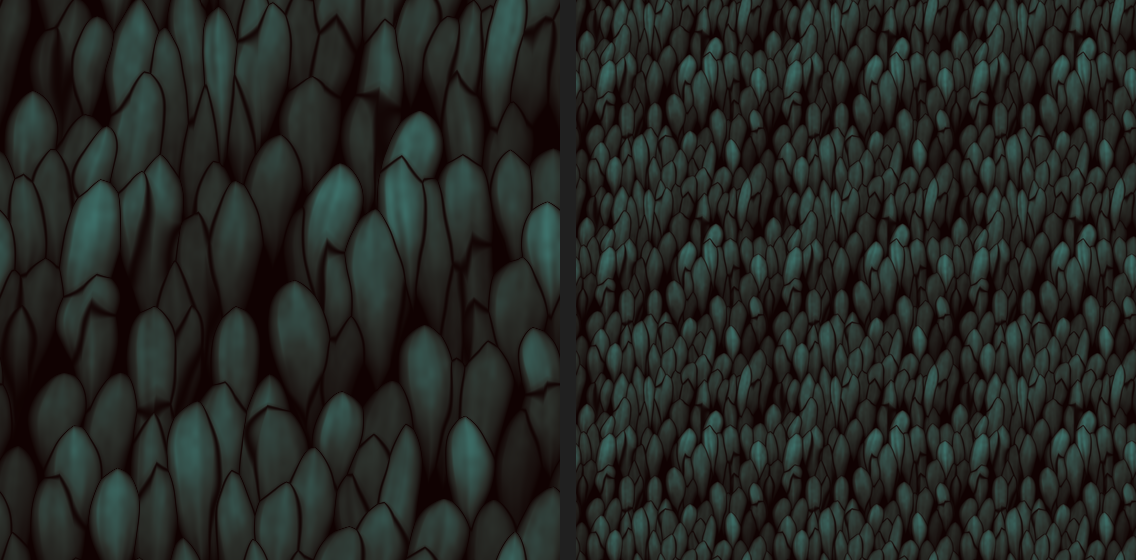
Left: one tile. Right: repeated 3 by 3.
Reproduce this texture procedurally as a three.js fragment shader.

```glsl
// Overlapping teal scales with pointed tips and long tapering tails over a dark ground.
// Each jittered grid cell holds one scale as a height field; the highest one wins,
// and the gap to the second highest draws the dark crease. All lattices wrap.

varying vec2 vUv;

const vec2 GRID = vec2(10.0, 10.0);       // scales across and up (rows must be even)
const vec2 HALF_WIDTH = vec2(0.040, 0.061); // narrowest and widest scale
const vec2 LENGTH = vec2(0.20, 0.37);     // shortest and longest scale
const vec2 LEVEL = vec2(0.38, 1.0);       // deepest and most raised scale
const float EDGE_SOFTNESS = 0.016;        // roundness of the rims
const float TAIL_FADE = 0.66;             // how far tails sink
const float CREASE = 0.085;               // height gap that counts as a crease
const float WARP = 0.013;                 // irregularity of the outlines
const float GAIN = 1.13;

const vec3 SHADOW = vec3(0.063, 0.008, 0.006);
const vec3 STONE = vec3(0.172, 0.192, 0.172);
const vec3 CREST = vec3(0.235, 0.425, 0.400);

float hash(vec2 p) {
  return fract(sin(dot(p, vec2(127.1, 311.7))) * 43758.5453);
}

// Value noise that wraps after a whole number of cells
float noise(vec2 p, vec2 period) {
  vec2 cell = floor(p);
  vec2 f = p - cell;
  f = f * f * (3.0 - 2.0 * f);
  vec2 lo = mod(cell, period);
  vec2 hi = mod(cell + 1.0, period);
  return mix(mix(hash(lo), hash(vec2(hi.x, lo.y)), f.x),
             mix(hash(vec2(lo.x, hi.y)), hash(hi), f.x), f.y);
}

float tiledNoise(vec2 uv, vec2 cells) {
  return noise(uv * cells, cells);
}

// Half width along a scale, t = 0 at the tip and 1 at the tail; peaks at 1 for t = 1/3
float profile(float t) {
  return pow(t, 0.65) * pow(1.0 - t, 1.3) / 0.289;
}

// Height of one scale; offset runs from its tip to the point.
// Also returns the position on the scale: x from -1 to 1, y from tip to tail.
float scaleHeight(vec2 offset, vec2 id, out vec2 local) {
  float len = mix(LENGTH.x, LENGTH.y, hash(id + 3.7));
  float width = mix(HALF_WIDTH.x, HALF_WIDTH.y, hash(id + 8.3));
  float level = mix(LEVEL.x, LEVEL.y, hash(id + 15.1));
  float lean = (hash(id + 21.9) - 0.35) * 0.055;
  float t = clamp(-offset.y / len, 0.0001, 0.9999);
  float x = offset.x + lean * smoothstep(0.0, 0.6, t);
  float w = width * profile(t);
  local = vec2(x / max(w, 0.001), t);
  float rim = max(w - abs(x), 0.0);
  return level * (1.0 - exp(-rim / EDGE_SOFTNESS)) * (1.0 - TAIL_FADE * t);
}

void main() {
  // Bend the outlines
  vec2 bend = vec2(tiledNoise(vUv, vec2(13.0, 9.0)),
                   tiledNoise(vUv + 0.37, vec2(11.0, 8.0))) - 0.5;
  bend += 0.3 * (vec2(tiledNoise(vUv, vec2(31.0, 23.0)),
                      tiledNoise(vUv + 0.61, vec2(29.0, 21.0))) - 0.5);
  vec2 p = (vUv + WARP * bend) * GRID;

  // Find the two highest scales; tips lie in this row or in those above
  float top = 0.0;
  float second = 0.0;
  vec2 topLocal = vec2(0.0);
  vec2 topId = vec2(0.0);
  for (int j = 0; j <= 4; j++) {
    float row = floor(p.y) + float(j);
    float stagger = 0.5 * mod(row, 2.0);
    for (int i = -1; i <= 1; i++) {
      vec2 cell = vec2(floor(p.x + stagger) + float(i), row);
      vec2 id = mod(cell, GRID);
      vec2 jitter = vec2(mix(0.18, 0.82, hash(id)), hash(id + 5.3));
      vec2 tip = cell + jitter - vec2(stagger, 0.0);
      vec2 local;
      float h = scaleHeight((p - tip) / GRID, id, local);
      if (h > top) {
        second = top;
        top = h;
        topLocal = local;
        topId = id;
      } else {
        second = max(second, h);
      }
    }
  }

  // Cloudy stains and lengthwise grooves that gather towards the tail
  float stain = 0.5 * tiledNoise(vUv, vec2(14.0, 10.0))
              + 0.3 * tiledNoise(vUv, vec2(37.0, 24.0))
              + 0.2 * tiledNoise(vUv, vec2(83.0, 57.0));
  float streak = tiledNoise(vUv, vec2(72.0, 11.0));
  float groove = noise(vec2(topLocal.x * 4.0 + 32.0, topLocal.y * 2.0 + 64.0 * hash(topId + 31.7)),
                       vec2(64.0));
  float tone = top * (0.68 + 0.46 * stain + 0.12 * streak);
  tone *= 1.0 + (groove - 0.5) * mix(0.15, 0.45, topLocal.y);

  // Lit facet on the left shoulder: sharp on its left, fading to the right
  float side = topLocal.x + 0.62;
  float facet = smoothstep(-0.10, 0.02, side) * exp(-4.5 * max(side, 0.0));
  tone *= 1.0 + 0.32 * facet * exp(-18.0 * pow(topLocal.y - 0.34, 2.0));

  // Thin crease with a faint halo
  float gap = top - second;
  tone *= mix(0.12, 1.0, smoothstep(0.0, CREASE, gap));
  tone *= mix(0.82, 1.0, smoothstep(0.0, 3.5 * CREASE, gap));

  tone = clamp(tone * GAIN, 0.0, 1.15);
  vec3 color = mix(SHADOW, STONE, min(tone * 2.0, 1.0));
  color = mix(color, CREST, max(tone * 2.0 - 1.0, 0.0));
  gl_FragColor = vec4(color, 1.0);
}
```
